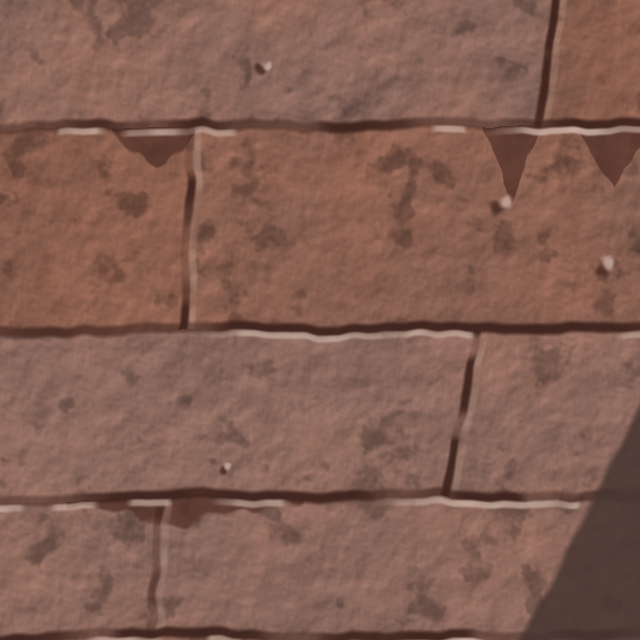
Write a Shadertoy shader that draws this texture.

```glsl
// Weathered clay brick wall: four staggered courses that shrink toward the bottom.
// Wobbling seams carry dark gaps, pale mortar and chipped edges; layered noise
// gives the clay its mottled relief, and a slanted shadow covers one corner.

#define FIRST_SEAM 0.198
#define COURSE_HEIGHT 0.32
#define COURSE_SHRINK 0.82
#define BRICK_WIDTH 0.95
#define GREY_CLAY vec3(0.540, 0.405, 0.362)
#define WARM_CLAY vec3(0.530, 0.360, 0.295)
#define GAP_COLOR vec3(0.245, 0.140, 0.115)
#define CHIP_COLOR vec3(0.335, 0.205, 0.170)
#define MORTAR_COLOR vec3(0.790, 0.690, 0.640)
#define SHADOW_COLOR vec3(0.315, 0.235, 0.215)
#define RELIEF 0.42

float hash(vec2 p) {
    return fract(sin(dot(p, vec2(127.1, 311.7))) * 43758.5453);
}

float noise(vec2 p) {
    vec2 i = floor(p), f = fract(p);
    f = f * f * (3.0 - 2.0 * f);
    return mix(mix(hash(i), hash(i + vec2(1, 0)), f.x),
               mix(hash(i + vec2(0, 1)), hash(i + vec2(1, 1)), f.x), f.y);
}

float fbm(vec2 p) {
    float sum = 0.0, amp = 0.5;
    for (int i = 0; i < 4; i++) {
        sum += amp * noise(p);
        p = mat2(1.6, 1.2, -1.2, 1.6) * p + 7.3;
        amp *= 0.55;
    }
    return sum;
}

// Soft line of the given half width around zero
float band(float d, float halfWidth) {
    return 1.0 - smoothstep(halfWidth * 0.4, halfWidth * 1.5, abs(d));
}

// Depth of a tapering chip below a seam
float chipDepth(float x, float center, float halfWidth, float depth) {
    return depth * max(0.0, 1.0 - abs(x - center) / halfWidth);
}

// Courses form a geometric series, measured downward
float seamHeight(float index) {
    return FIRST_SEAM + COURSE_HEIGHT * (1.0 - pow(COURSE_SHRINK, index)) / (1.0 - COURSE_SHRINK);
}

float courseAt(float y) {
    return log(1.0 - (y - FIRST_SEAM) * (1.0 - COURSE_SHRINK) / COURSE_HEIGHT) / log(COURSE_SHRINK);
}

void mainImage(out vec4 fragColor, in vec2 fragCoord) {
    vec2 p = fragCoord / iResolution.xy;
    p.y = 1.0 - p.y;

    // Course, nearest seam and leaning upright joint
    float y = p.y + 0.014 * (noise(vec2(p.x * 6.0, p.y * 3.0)) - 0.5)
                  + 0.007 * (noise(p * vec2(38.0, 9.0)) - 0.5);
    float course = courseAt(y), row = floor(course), along = fract(course);
    float seam = floor(course + 0.5);
    float below = y - seamHeight(seam);
    bool odd = mod(row, 2.0) > 0.5;
    float jointX = odd ? 0.818 - 0.072 * row - 0.05 * along
                       : 0.300 - 0.025 * row - 0.015 * along;
    float across = p.x - jointX + 0.008 * (noise(p * 28.0) - 0.5);
    float brick = floor(across / BRICK_WIDTH);
    float beside = across - BRICK_WIDTH * floor(across / BRICK_WIDTH + 0.5);

    // Clay tone per brick, then mottling and side-lit relief
    float warmth = 0.35 * hash(vec2(brick, row));
    if (row == 0.0) warmth = brick < 0.0 ? 1.0 : 0.75;
    if (row < 0.0 && brick >= 0.0) warmth = 0.95;
    float blotch = fbm(p * 7.0 + row * 5.0);
    vec3 color = mix(GREY_CLAY, WARM_CLAY, clamp(warmth + 0.8 * (blotch - 0.47), 0.0, 1.0));
    float grain = fbm(p * 34.0);
    float slope = grain - fbm((p + vec2(0.004, 0.006)) * 34.0);
    color *= 1.0 + 0.22 * (blotch - 0.47) + 0.16 * (grain - 0.47) + RELIEF * slope;
    color *= 1.0 - 0.22 * smoothstep(0.60, 0.76, fbm(p * 19.0 + 40.0));

    // Chipped edges with ragged lower rims
    float depth = 0.0;
    if (seam == 0.0) {
        depth = max(chipDepth(p.x, 0.245, 0.075, 0.070), chipDepth(p.x, 0.800, 0.045, 0.120));
        depth = max(depth, chipDepth(p.x, 0.960, 0.060, 0.105));
    } else if (seam == 2.0) {
        depth = chipDepth(p.x, 0.290, 0.190, 0.045);
    }
    depth += 0.018 * (noise(p * 45.0) - 0.5) * step(0.001, depth);
    float chip = smoothstep(-0.004, 0.004, depth - below) * step(0.0, below) * step(0.004, depth);
    color = mix(color, CHIP_COLOR * (0.9 + 0.25 * grain), 0.85 * chip);

    // Upright joints: broken dark gap and pale right edge
    float jointWear = (row > 1.0 ? 0.45 : 1.0) * smoothstep(0.15, 0.6, noise(vec2(p.y * 24.0, row)));
    color = mix(color, MORTAR_COLOR, 0.42 * band(beside - 0.012, 0.006) * noise(p * 32.0));
    color = mix(color, GAP_COLOR, band(beside, 0.0065) * (0.25 + 0.7 * jointWear));

    // Level seams: dark gap above, dashes of bright mortar below
    float gapWear = smoothstep(0.1, 0.55, noise(vec2(p.x * 13.0, seam * 7.0)));
    color = mix(color, GAP_COLOR, band(below + 0.003, 0.0085) * (0.45 + 0.5 * gapWear));
    vec2 span = seam == 0.0 ? vec2(0.90, 0.14) : seam == 1.0 ? vec2(0.60, 0.10) : vec2(0.755, 0.175);
    float bright = band((p.x - span.x) / span.y, 0.75) * (seam == 1.0 ? 0.6 : 0.95);
    float dashes = 0.8 * smoothstep(0.55, 0.75, noise(vec2(p.x * 17.0, seam * 5.0 + 2.0)));
    float mortar = max(bright, dashes) * (0.6 + 0.4 * noise(p * 40.0));
    color = mix(color, MORTAR_COLOR, mortar * band(below - 0.008, 0.0055));

    // Embedded pale stones, each with a small dark side (x, y, radius)
    vec3 stones[4] = vec3[4](vec3(0.950, 0.410, 0.013), vec3(0.355, 0.728, 0.008),
                            vec3(0.417, 0.102, 0.010), vec3(0.790, 0.315, 0.014));
    for (int i = 0; i < 4; i++) {
        vec2 q = p - stones[i].xy + 0.008 * (noise(p * 60.0) - 0.5);
        float r = stones[i].z;
        color = mix(color, GAP_COLOR, 0.75 * band(length(q + vec2(0.9, -0.7) * r), r * 0.8));
        color = mix(color, MORTAR_COLOR, 0.75 * band(length(q), r * 0.75));
    }

    // Slanted cast shadow in the lower right corner
    float edge = p.x - 0.814 - 0.514 * (1.0 - p.y) + 0.008 * (noise(p * 22.0) - 0.5);
    vec3 shaded = mix(SHADOW_COLOR, color * 0.6, 0.25);
    color = mix(color, shaded, smoothstep(-0.008, 0.008, edge));

    fragColor = vec4(clamp(color, 0.0, 1.0), 1.0);
}
```
